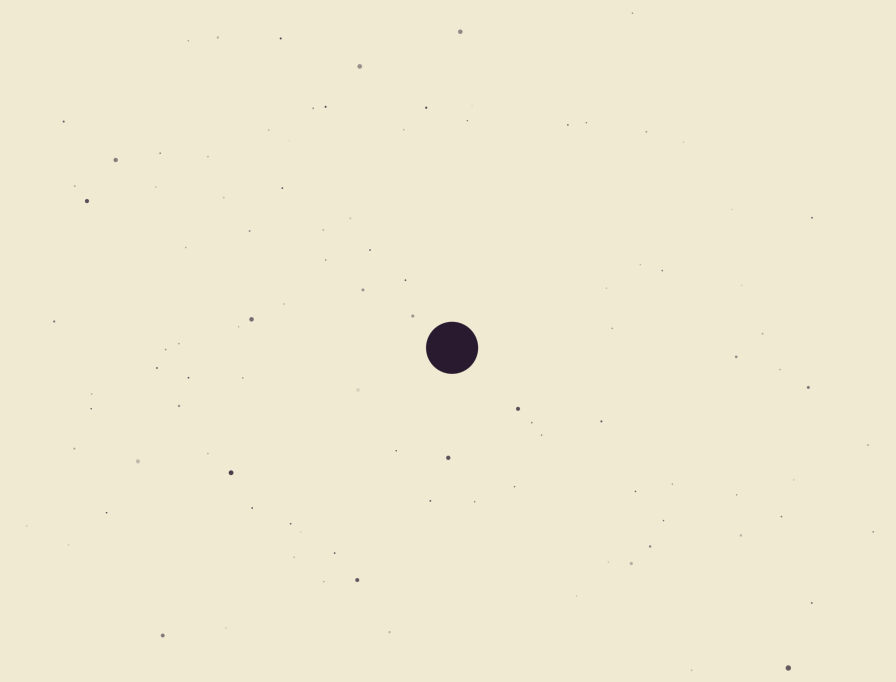
Give the GLSL for this background, as a WebGL 1 fragment shader.

```glsl
precision highp float;
// Draws a dark disc on cream paper amid a sparse field of soft dark specks.

uniform vec2 u_resolution;

const vec3 PAPER = vec3(0.941, 0.918, 0.824);
const vec3 INK = vec3(0.165, 0.102, 0.188);

// Lengths are fractions of the canvas height, measured from its centre.
const vec2 DISC_CENTRE = vec2(0.006, -0.010);
const float DISC_RADIUS = 0.0382;

const int SPECK_COUNT = 125;
const vec2 FIELD_SIZE = vec2(0.95, 0.72);
const float NEAR_DEPTH = 0.45;
const float MIN_RADIUS = 0.0009;
const float MAX_RADIUS = 0.0030;
const float SOFTNESS = 0.0011;

float hash(float n) {
    return fract(sin(n * 12.9898 + 4.137) * 43758.5453);
}

// Coverage of a round dot whose edge fades over the given width.
float dotMask(vec2 p, float radius, float blur) {
    return 1.0 - smoothstep(radius - blur, radius + blur, length(p));
}

// Specks spread outward in perspective, with nearer ones larger.
float speckField(vec2 p, float pixel) {
    float light = 1.0;
    for (int i = 0; i < SPECK_COUNT; i++) {
        float seed = float(i) * 5.0;
        vec2 place = vec2(hash(seed), hash(seed + 1.0)) - 0.5;
        float depth = mix(NEAR_DEPTH, 1.0, hash(seed + 2.0));
        vec2 centre = DISC_CENTRE + place * FIELD_SIZE / depth;

        float size = pow(hash(seed + 3.0), 5.0);
        float radius = mix(MIN_RADIUS, MAX_RADIUS, size) / sqrt(depth);
        float opacity = mix(0.1, 0.85, hash(seed + 4.0));
        float blur = max(SOFTNESS, 0.7 * pixel);
        light *= 1.0 - opacity * dotMask(p - centre, radius, blur);
    }
    return 1.0 - light;
}

void main() {
    float pixel = 1.0 / u_resolution.y;
    vec2 p = (gl_FragCoord.xy - 0.5 * u_resolution) * pixel;

    // Paper, then specks, then the disc on top
    vec3 colour = mix(PAPER, INK, speckField(p, pixel));
    colour = mix(colour, INK, dotMask(p - DISC_CENTRE, DISC_RADIUS, 0.75 * pixel));

    gl_FragColor = vec4(colour, 1.0);
}
```
